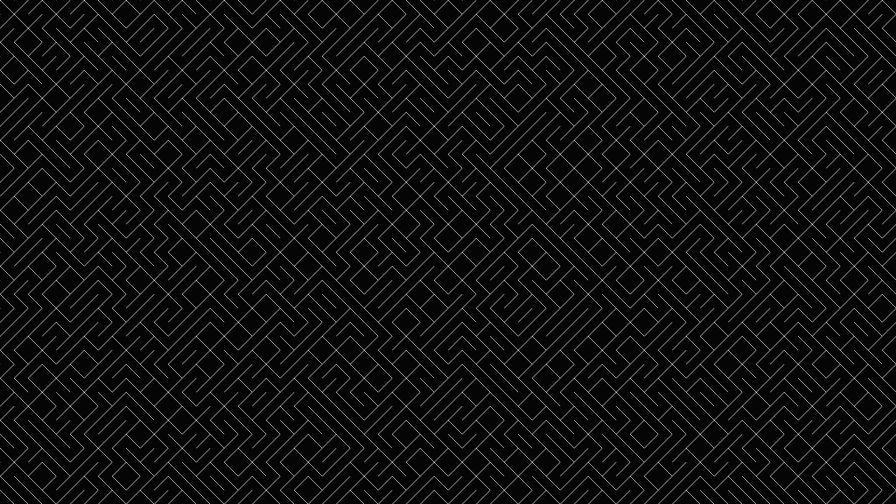
This pattern is drawn by a Shadertoy shader. Its source:

```glsl
const float ROWS = 36.0;                         // maze cells per canvas height
const float LINE_WIDTH = 0.033;                  // in cells
const vec2 GRID_SHIFT = vec2(0.017, -0.017);     // in cells
const float RISING_SHARE = 0.5;                  // share of cells leaning like a slash
const float SEED = 17.0;
const vec3 BACKGROUND = vec3(0.02);
const vec3 LINE_COLOUR = vec3(0.93);

const float HALF_DIAGONAL = 0.70710678;

float hash(vec2 cell) {
    return fract(sin(dot(cell + SEED, vec2(127.1, 311.7))) * 43758.55);
}

// Integral of a tent filter, rising from 0 to 1 over -radius..radius
float tentStep(float x, float radius) {
    float t = clamp(x / radius, -1.0, 1.0);
    return 0.5 + t - 0.5 * t * abs(t);
}

// Filtered coverage of the band -halfSize..halfSize
float band(float x, float halfSize, float radius) {
    return tentStep(x + halfSize, radius) - tentStep(x - halfSize, radius);
}

// One diagonal wall, with p measured from the cell centre
float wall(vec2 p, float slope, float radius) {
    float across = (p.y - slope * p.x) * HALF_DIAGONAL;
    float along = (p.x + slope * p.y) * HALF_DIAGONAL;
    return band(across, 0.5 * LINE_WIDTH, radius) * band(along, HALF_DIAGONAL, radius);
}

void mainImage(out vec4 fragColor, in vec2 fragCoord) {
    float pixel = ROWS / iResolution.y;
    vec2 p = fragCoord * pixel - GRID_SHIFT;
    vec2 home = floor(p);

    // Sum neighbouring walls so that joints stay seamless
    float ink = 0.0;
    for (int y = -1; y <= 1; y++) {
        for (int x = -1; x <= 1; x++) {
            vec2 cell = home + vec2(x, y);
            float slope = hash(cell) < RISING_SHARE ? 1.0 : -1.0;
            ink += wall(p - cell - 0.5, slope, pixel * HALF_DIAGONAL);
        }
    }

    fragColor = vec4(mix(BACKGROUND, LINE_COLOUR, min(ink, 1.0)), 1.0);
}
```
